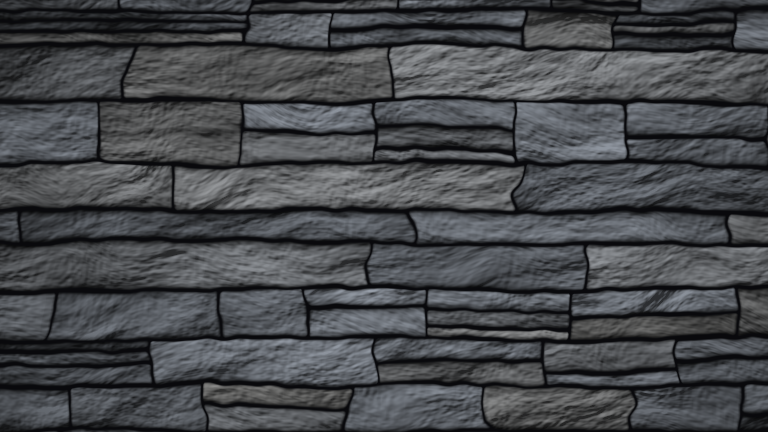
A Shadertoy shader for this texture:

```glsl
#define COURSES 9.3
#define COURSE_SWING 0.3
#define SHORT_STONE 0.30
#define LONG_STONE 0.80
#define JOINT_JITTER 0.5
#define GAP 0.0016
#define CORNER 0.006
#define RELIEF 0.058
#define BRIGHTNESS 0.475
#define VIGNETTE 0.36
#define WHITE_LEVEL 0.76

const vec3 SLATE = vec3(0.955, 1.0, 1.065);
const vec3 WARM_SLATE = vec3(1.0, 1.0, 0.99);
const vec3 CREVICE = vec3(0.034, 0.036, 0.048);
const vec2 LIGHT = vec2(-0.45, 0.89);

struct Stone {
    vec2 local;     // position from the centre
    vec2 halfSize;
    vec2 id;
};

float hash(vec2 p) {
    vec3 q = fract(p.xyx * 0.1031);
    q += dot(q, q.yzx + 33.33);
    return fract((q.x + q.y) * q.z);
}

float noise(vec2 p) {
    vec2 i = floor(p), f = fract(p);
    f = f * f * (3.0 - 2.0 * f);
    return mix(mix(hash(i), hash(i + vec2(1, 0)), f.x),
               mix(hash(i + vec2(0, 1)), hash(i + vec2(1, 1)), f.x), f.y);
}

float fbm(vec2 p) {
    float sum = 0.0, amp = 0.5;
    for (int i = 0; i < 5; i++) {
        sum += amp * noise(p);
        p = mat2(1.6, 1.2, -1.2, 1.6) * p + 5.3;
        amp *= 0.5;
    }
    return sum;
}

// Height of the boundary below course i
float courseEdge(float i) {
    return (i + COURSE_SWING * sin(1.3 * (i - 6.7)) * smoothstep(2.0, 5.0, i)) / COURSES;
}

// Position of joint j, in stone widths
float jointEdge(float j, float row) {
    return j + JOINT_JITTER * (hash(vec2(j, row * 7.0 + 3.0)) - 0.5);
}

Stone findStone(vec2 p) {
    float row = floor(p.y * COURSES);
    if (p.y < courseEdge(row)) row--;
    else if (p.y >= courseEdge(row + 1.0)) row++;
    float bottom = courseEdge(row), height = courseEdge(row + 1.0) - bottom;

    // Some courses hold long stones; elsewhere some pairs are merged
    bool isLong = (row > 2.5 && row < 5.5) || abs(row - 7.0) < 0.5;
    float width = isLong ? LONG_STONE : SHORT_STONE;
    float shift = fract(row * 0.618 + 0.3);
    float u = p.x / width + shift, j = floor(u);
    if (u < jointEdge(j, row)) j--;
    else if (u >= jointEdge(j + 1.0, row)) j++;
    float span = 1.0, pair = floor(j * 0.5);
    if (!isLong && hash(vec2(pair, row + 40.0)) < 0.38) { j = pair * 2.0; span = 2.0; }
    float left = (jointEdge(j, row) - shift) * width;
    float right = (jointEdge(j + span, row) - shift) * width;

    // Split a cell into thin, slightly tilted layers
    vec2 cell = vec2(j, row);
    float layers = isLong ? 1.0 : 1.0 + floor(hash(cell + 61.0) * 2.4);
    float t = clamp((p.y - bottom) / height, 0.0, 1.0);
    float across = (p.x - left) / (right - left) - 0.5;
    t += 0.9 * (hash(cell + 19.0) - 0.5) * across * t * (1.0 - t);
    float bend = mix(0.6, 1.6, hash(cell + 83.0));
    float k = min(floor(pow(t, bend) * layers), layers - 1.0);
    float low = pow(k / layers, 1.0 / bend), high = pow((k + 1.0) / layers, 1.0 / bend);

    vec2 local = vec2(p.x - 0.5 * (left + right), (t - 0.5 * (low + high)) * height);
    return Stone(local, 0.5 * vec2(right - left, (high - low) * height), cell + vec2(k * 17.0, k * 5.0));
}

// Cleft slate: slanted strata, ridges and grain
float relief(vec2 q, float slant) {
    q += 0.05 * vec2(noise(q * 7.0), noise(q * 7.0 + 31.0));
    vec2 strata = vec2(5.0 * q.x - slant * q.y, 14.0 * q.y + slant * q.x);
    float ridge = 1.0 - abs(2.0 * noise(strata * 0.8 + 9.0) - 1.0);
    return 0.75 * fbm(strata) + 0.13 * ridge + 0.05 * noise(q * 95.0);
}

void mainImage(out vec4 fragColor, in vec2 fragCoord) {
    vec2 p = fragCoord / iResolution.y;
    float pixel = 1.0 / iResolution.y;

    // Uneven outlines
    vec2 wobble = vec2(noise(p * 11.0), noise(p * vec2(4.0, 7.0) + 50.0)) - 0.5;
    wobble += 0.35 * (vec2(noise(p * 31.0), noise(p * 27.0 + 8.0)) - 0.5);
    Stone s = findStone(p + wobble * vec2(0.042, 0.022));

    // Rounded box distance with chipped edges
    float chip = 0.006 * noise(p * vec2(9.0, 22.0) + s.id * 13.0);
    vec2 box = abs(s.local) - s.halfSize + GAP + chip * vec2(0.4, 0.8) + CORNER;
    float d = length(max(box, 0.0)) + min(max(box.x, box.y), 0.0) - CORNER;
    float cover = 1.0 - smoothstep(-pixel, pixel, d);

    // Lit relief and mottled tone, different on every stone
    vec2 q = p + s.id * vec2(3.7, 5.1);
    float slant = mix(-6.0, 4.0, hash(s.id + 37.0));
    float stepSize = 0.004;
    float slope = (relief(q, slant) - relief(q + stepSize * LIGHT, slant)) / stepSize;
    float tone = BRIGHTNESS * mix(0.72, 1.24, hash(s.id + 7.0));
    tone *= mix(0.65, 1.35, fbm(q * vec2(4.0, 7.0)));
    tone *= clamp(1.0 + RELIEF * slope, 0.35, 1.7);

    // Bright upper lip, dark underside and shade from the stone above
    float topDist = max(s.halfSize.y - s.local.y - GAP, 0.0);
    float baseDist = max(s.halfSize.y + s.local.y - GAP, 0.0);
    float recess = smoothstep(0.45, 1.0, hash(s.id + 29.0));
    tone *= 1.0 + 0.22 * (1.0 - recess) * exp(-topDist / 0.009);
    tone *= mix(1.0, smoothstep(-0.004, 0.024, topDist), 0.7 * recess);
    tone *= mix(0.45, 1.0, smoothstep(0.0, 0.018, baseDist));
    tone *= mix(0.60, 1.0, smoothstep(0.0, 0.006, -d));

    vec2 fromCentre = (p - vec2(1.0, 0.52)) / vec2(1.0, 0.62);
    tone *= 1.10 - VIGNETTE * dot(fromCentre, fromCentre);
    tone = WHITE_LEVEL * (1.0 - exp(-tone / (0.84 * WHITE_LEVEL)));

    vec3 tint = mix(SLATE, WARM_SLATE, smoothstep(0.6, 1.0, hash(s.id + 53.0)));
    vec3 color = mix(CREVICE, max(CREVICE, tone * tint), cover);
    fragColor = vec4(color, 1.0);
}
```
